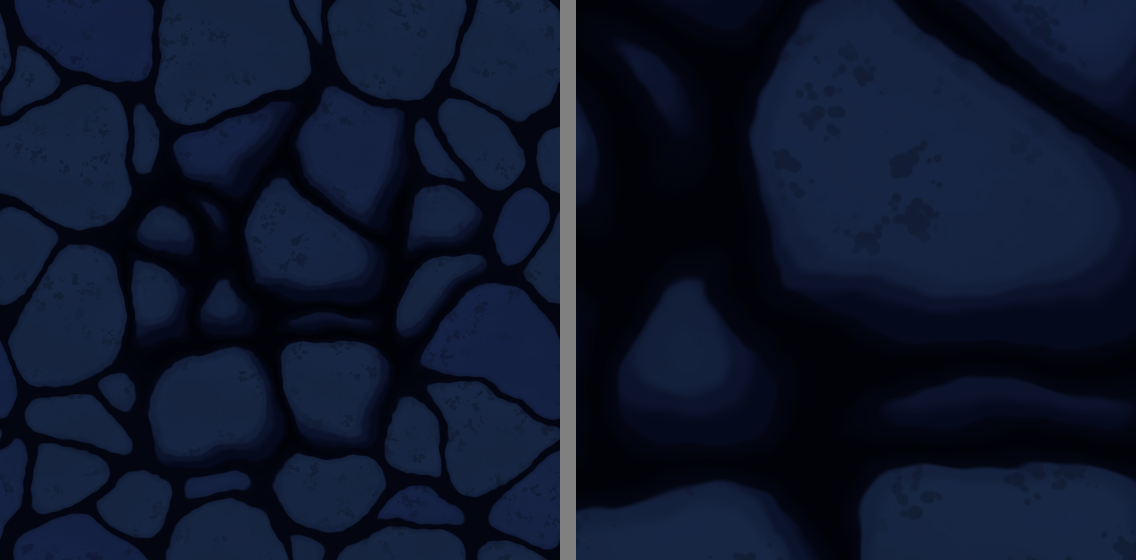
Left, the full canvas; right, a detail of the centre.
A WebGL 1 fragment shader for this texture:

```glsl
precision highp float;

uniform vec2 u_resolution;

const float TAU = 6.2831853;

// Stone layout
const float GRID = 6.0;            // stone sites per side
const float JITTER = 0.86;
const float SIZE_SPREAD = 0.85;    // how far large stones outgrow small ones
const float CORNER_SHARPNESS = 75.0;

// Joints and bevels, in canvas units
const float THIN_GAP = 0.0055;
const float WIDE_GAP = 0.0115;
const float BEVEL_WIDTH = 0.042;
const float EDGE_SOFTNESS = 0.0018;
const vec2 SHADE_DIR = vec2(0.6, -0.8);

// Colours
const vec3 STONE_BLUE = vec3(0.088, 0.145, 0.255);
const vec3 STONE_VIOLET = vec3(0.080, 0.127, 0.262);
const vec3 BEVEL_MID = vec3(0.045, 0.075, 0.170);
const vec3 BEVEL_DARK = vec3(0.018, 0.036, 0.110);
const vec3 JOINT = vec3(0.010, 0.020, 0.065);
const vec3 JOINT_DEEP = vec3(0.004, 0.008, 0.030);
const float STAIN_STRENGTH = 0.20;

vec2 hash2(vec2 p) {
    vec3 q = fract(p.xyx * vec3(0.1031, 0.1030, 0.0973));
    q += dot(q, q.yzx + 33.33);
    return fract((q.xx + q.yz) * q.zy);
}

// Site position in grid units, and its weight
vec3 stoneSite(vec2 cell) {
    vec2 id = mod(cell, GRID);
    vec2 offset = 0.5 + JITTER * (hash2(id + 17.0) - 0.5);
    float size = hash2(id + 71.0).x;
    return vec3(cell + offset, SIZE_SPREAD * size * size * size);
}

float power(vec2 p, vec3 site) {
    vec2 d = p - site.xy;
    return dot(d, d) - site.z;
}

// Wrapping cellular noise: distance to the nearest point
float cellular(vec2 uv, float count) {
    vec2 p = uv * count;
    vec2 base = floor(p);
    float nearest = 4.0;
    for (int j = -1; j <= 1; j++) {
        for (int i = -1; i <= 1; i++) {
            vec2 cell = base + vec2(float(i), float(j));
            vec2 d = cell + hash2(mod(cell, count) + count) - p;
            nearest = min(nearest, dot(d, d));
        }
    }
    return sqrt(nearest);
}

// Stones stand out towards the middle of the tile
float raisedAmount(vec2 uv) {
    vec2 c = cos(TAU * uv);
    return smoothstep(0.50, 0.74, 0.5 - 0.25 * (c.x + c.y));
}

// Layered sines bend the joints like brush strokes
vec2 handDrawn(vec2 uv) {
    vec2 t = TAU * uv.yx;
    vec2 bend = 0.014 * sin(t * 3.0 + vec2(0.7, 2.1) + 1.3 * sin(t.yx * 2.0));
    bend += 0.004 * sin(t * 9.0 + vec2(4.0, 1.2) + 2.0 * sin(t.yx * 5.0));
    bend += 0.0008 * sin(t * 31.0 + 2.0 * sin(t.yx * 23.0));
    return uv + bend;
}

void main() {
    vec2 uv = gl_FragCoord.xy / u_resolution;
    vec2 p = handDrawn(uv) * GRID;
    vec2 base = floor(p);

    // Owning stone
    vec3 stone = vec3(0.0);
    vec2 stoneCell = base;
    float best = 100.0;
    for (int j = -2; j <= 2; j++) {
        for (int i = -2; i <= 2; i++) {
            vec2 cell = base + vec2(float(i), float(j));
            vec3 site = stoneSite(cell);
            float value = power(p, site);
            if (value < best) {
                best = value;
                stone = site;
                stoneCell = cell;
            }
        }
    }
    vec2 tone = hash2(mod(stoneCell, GRID) + 131.0);
    float raised = raisedAmount(stone.xy / GRID);
    float bevel = BEVEL_WIDTH * raised * mix(0.7, 1.1, tone.y);

    // Rounded distances to the outline and to the flat face
    float outlineSum = 0.0;
    float faceSum = 0.0;
    for (int j = -2; j <= 2; j++) {
        for (int i = -2; i <= 2; i++) {
            vec3 site = stoneSite(base + vec2(float(i), float(j)));
            vec2 across = site.xy - stone.xy;
            float span = length(across);
            if (span > 0.001) {
                float edge = (power(p, site) - best) / (2.0 * span * GRID);
                float facing = 0.12 + 0.88 * max(dot(across / span, SHADE_DIR), 0.0);
                outlineSum += exp(-CORNER_SHARPNESS * edge);
                faceSum += exp(-CORNER_SHARPNESS * (edge - bevel * facing));
            }
        }
    }
    float gap = mix(THIN_GAP, WIDE_GAP, raisedAmount(uv));
    gap *= 1.0 + 0.2 * sin(TAU * (4.0 * uv.x + 3.0 * uv.y)) * sin(TAU * (5.0 * uv.y - 2.0 * uv.x));
    float outline = -log(outlineSum) / CORNER_SHARPNESS - gap;
    float face = -log(faceSum) / CORNER_SHARPNESS - gap;

    // Stone face with faint washes and clustered stains
    float wash = sin(TAU * (2.0 * uv.x + uv.y) + 2.0 * sin(TAU * 3.0 * uv.y));
    wash *= sin(TAU * (3.0 * uv.y - uv.x) + 2.0 * sin(TAU * 2.0 * uv.x));
    float grain = 0.45 * cellular(uv, 23.0) + 0.30 * cellular(uv, 57.0) + 0.25 * cellular(uv, 119.0);
    float stain = (1.0 - smoothstep(0.27, 0.33, grain)) * smoothstep(-0.3, 0.5, wash);
    vec3 color = mix(STONE_BLUE, STONE_VIOLET, smoothstep(0.55, 0.95, tone.x));
    color *= 1.0 + 0.03 * wash + 0.05 * (grain - 0.45) - STAIN_STRENGTH * stain;

    // Two overlapping strokes of bevel shade, then the joints
    vec3 shade = mix(BEVEL_DARK, BEVEL_MID, smoothstep(-0.021, -0.010, face));
    color = mix(shade, color, 0.7 * smoothstep(-0.008, -0.001, face) + 0.3 * smoothstep(0.001, 0.010, face));
    vec3 joint = mix(JOINT, JOINT_DEEP, raisedAmount(uv) * smoothstep(0.002, 0.012, -outline));
    color = mix(joint, color, smoothstep(-EDGE_SOFTNESS, EDGE_SOFTNESS, outline));

    gl_FragColor = vec4(color, 1.0);
}
```
